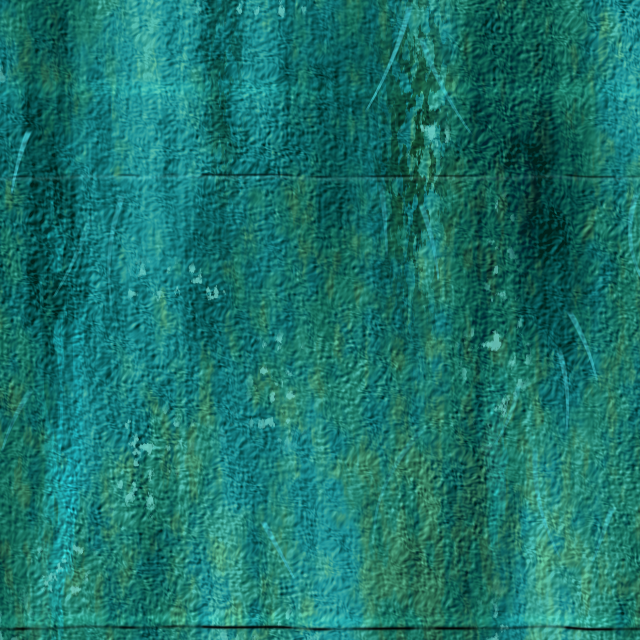
Reproduce this texture procedurally as a WebGL 1 fragment shader.

```glsl
precision highp float;
// Weathered teal metal: vertical stains, embossed grain, rust, scratches and seams.
uniform vec2 u_resolution;

// Palette
const vec3 DEEP = vec3(0.01, 0.27, 0.26);
const vec3 GREEN_MID = vec3(0.07, 0.41, 0.34);
const vec3 GREEN_LIGHT = vec3(0.15, 0.54, 0.47);
const vec3 BLUE_MID = vec3(0.05, 0.42, 0.43);
const vec3 BLUE_LIGHT = vec3(0.12, 0.59, 0.61);
const vec3 PALE = vec3(0.28, 0.70, 0.65);
const vec3 OLIVE = vec3(0.28, 0.50, 0.33);
const vec3 RUST = vec3(0.04, 0.22, 0.13);
const vec3 DRIP = vec3(0.11, 0.66, 0.70);
const vec3 CHIP = vec3(0.45, 0.83, 0.79);
const vec3 SCRATCH = vec3(0.24, 0.71, 0.74);
// Tuning
const float TONE = 0.54;
const float BAND_GAIN = 1.25;
const float STREAK_GAIN = 0.34;
const float FIBRE_GAIN = 0.26;
const float MOTTLE_GAIN = 0.40;
const float GRAIN_GAIN = 0.66;
const float GRAIN_SCALE = 185.0;
const float SEAM_HIGH = 0.726;
const float SEAM_LOW = 0.019;
const int SCRATCHES = 16;

float hash(vec2 p) {
  return fract(sin(dot(p, vec2(127.1, 311.7))) * 43758.5453);
}

float noise(vec2 p) {
  vec2 i = floor(p), f = fract(p);
  f = f * f * (3.0 - 2.0 * f);
  return mix(mix(hash(i), hash(i + vec2(1, 0)), f.x),
             mix(hash(i + vec2(0, 1)), hash(i + vec2(1, 1)), f.x), f.y);
}

float fbm(vec2 p) {
  float sum = 0.0, amp = 0.533;
  for (int i = 0; i < 4; i++) {
    sum += amp * noise(p);
    p = p * 2.03 + 17.3;
    amp *= 0.5;
  }
  return sum;
}

// Soft elliptical weight around a centre
float patchAt(vec2 p, vec2 centre, vec2 radius) {
  vec2 q = (p - centre) / radius;
  return exp(-dot(q, q));
}

// Height of two turned lattices, so that no weave shows
float relief(vec2 p) {
  return 0.6 * noise(mat2(0.8, 0.6, -0.6, 0.8) * p)
       + 0.5 * noise(mat2(0.92, -0.39, 0.39, 0.92) * p * 1.57 + 9.0);
}

vec3 ramp(float t, vec3 mid, vec3 light) {
  vec3 c = mix(DEEP, mid, clamp(t * 3.0, -0.9, 1.0));
  c = mix(c, light, clamp(t * 3.0 - 1.0, 0.0, 1.0));
  return mix(c, PALE, clamp(t * 3.0 - 2.0, 0.0, 1.3));
}

// Curved, tapering scratch with random place, lean and bend
float scratch(vec2 p, float id) {
  vec2 q = p - vec2(hash(vec2(id, 1.7)), hash(vec2(id, 5.3)));
  float reach = mix(0.03, 0.11, hash(vec2(id, 9.1)));
  float lean = (hash(vec2(id, 3.9)) - 0.5) * 1.1;
  float bend = (hash(vec2(id, 7.7)) - 0.5) * 7.0;
  float d = abs(q.x - lean * q.y - bend * q.y * q.y) / length(vec2(1.0, lean + 2.0 * bend * q.y));
  float width = mix(0.0015, 0.005, smoothstep(-reach, reach, q.y));
  return (1.0 - smoothstep(width * 0.5, width + 0.001, d))
       * (1.0 - smoothstep(reach * 0.85, reach, abs(q.y)));
}

void main() {
  vec2 p = gl_FragCoord.xy / u_resolution;
  vec2 g = p * GRAIN_SCALE + 2.0 * noise(p * 40.0);
  float grain = relief(g + vec2(0.35, -0.35)) - relief(g - vec2(0.35, -0.35));
  grain *= 0.5 + 1.1 * fbm(p * vec2(9.0, 5.0) + 70.0);
  float mottle = fbm(p * vec2(40.0, 26.0)) - 0.5;
  float streak = fbm(p * vec2(60.0, 4.0)) - 0.5;
  float fibre = noise(p * vec2(250.0, 24.0)) - 0.5;
  float bands = fbm(p * vec2(9.0, 1.3) + 3.1) - 0.5;

  // Broad light and dark areas
  float tone = TONE + BAND_GAIN * bands + STREAK_GAIN * streak + MOTTLE_GAIN * mottle
             + FIBRE_GAIN * fibre + GRAIN_GAIN * grain;
  tone += 0.24 * patchAt(p, vec2(0.24, 0.75), vec2(0.14, 0.45));
  tone += 0.16 * patchAt(p, vec2(0.70, 0.15), vec2(0.20, 0.25));
  tone -= 0.42 * patchAt(p, vec2(0.84, 0.65), vec2(0.08, 0.22));
  tone -= 0.34 * patchAt(p, vec2(0.08, 0.60), vec2(0.045, 0.20));
  tone -= 0.22 * patchAt(p, vec2(0.52, 0.70), vec2(0.12, 0.32));

  // Green against blue, with olive stains low on the right
  float lowRight = patchAt(p, vec2(0.70, 0.18), vec2(0.20, 0.24));
  float warmth = fbm(p * vec2(8.0, 1.8) + 21.0) + 0.6 * mottle + 0.4 * streak + 0.15 * lowRight;
  warmth -= 0.10 * patchAt(p, vec2(0.24, 0.70), vec2(0.15, 0.40));
  warmth -= 0.12 * patchAt(p, vec2(0.85, 0.92), vec2(0.22, 0.16));
  float warm = smoothstep(0.32, 0.59, warmth + 0.15 * grain + 0.1 * fibre);
  vec3 color = mix(ramp(tone, BLUE_MID, BLUE_LIGHT), ramp(tone, GREEN_MID, GREEN_LIGHT), warm);
  float olive = smoothstep(0.50, 0.75, fbm(p * vec2(70.0, 22.0) + 8.0) + 0.2 * lowRight);
  color = mix(color, OLIVE * (0.5 + 0.9 * tone), olive * warm * 0.5);

  // Flaking rust, bright drips and small paint chips
  float flakes = smoothstep(0.46, 0.56, fbm(p * vec2(120.0, 38.0)));
  float rust = patchAt(p, vec2(0.65, 0.78), vec2(0.06, 0.28))
             + 0.6 * patchAt(p, vec2(0.35, 0.85), vec2(0.03, 0.20));
  color = mix(color, RUST * (1.0 + grain), flakes * min(rust, 1.0) * 0.85);
  float drip = patchAt(p, vec2(0.10, 0.30), vec2(0.035, 0.45))
             + 0.6 * patchAt(p, vec2(0.79, 0.26), vec2(0.05, 0.16));
  drip *= smoothstep(0.47, 0.62, fbm(p * vec2(65.0, 13.0) + 5.0));
  color = mix(color, DRIP * (1.0 + 0.6 * grain), drip * 0.75);
  float chips = smoothstep(0.60, 0.74, fbm(p * vec2(80.0, 50.0) + 60.0));
  color = mix(color, CHIP, chips * 0.8 * smoothstep(0.70, 0.90, noise(p * 9.0 + 33.0)));
  float lines = 0.0;
  for (int i = 1; i <= SCRATCHES; i++) {
    lines = max(lines, scratch(p, float(i)) * mix(0.4, 1.0, hash(vec2(float(i), 2.3))));
  }
  color = mix(color, SCRATCH * (1.0 + 0.4 * grain), lines * (0.6 + 0.4 * noise(p * 70.0)));

  // Horizontal seams: a dark broken line with a pale lip
  float wobble = 0.005 * (noise(vec2(p.x * 14.0, 2.0)) - 0.5);
  float broken = smoothstep(0.25, 0.6, noise(vec2(p.x * 30.0, 9.0)));
  vec2 seam = vec2(0.0, p.y - wobble);
  color += 0.09 * patchAt(seam, vec2(0.0, SEAM_HIGH - 0.004), vec2(1.0, 0.003));
  color *= 1.0 - 0.5 * broken * patchAt(seam, vec2(0.0, SEAM_HIGH), vec2(1.0, 0.0018));
  color += vec3(0.02, 0.09, 0.08) * patchAt(seam, vec2(0.0, SEAM_LOW + 0.012), vec2(1.0, 0.009));
  color *= 1.0 - (0.35 + 0.55 * broken) * patchAt(seam, vec2(0.0, SEAM_LOW), vec2(1.0, 0.0025));
  color += vec3(0.02, 0.07, 0.06) * patchAt(seam, vec2(0.0, 0.86), vec2(1.0, 0.012));
  gl_FragColor = vec4(clamp(color, 0.0, 1.0), 1.0);
}
```
